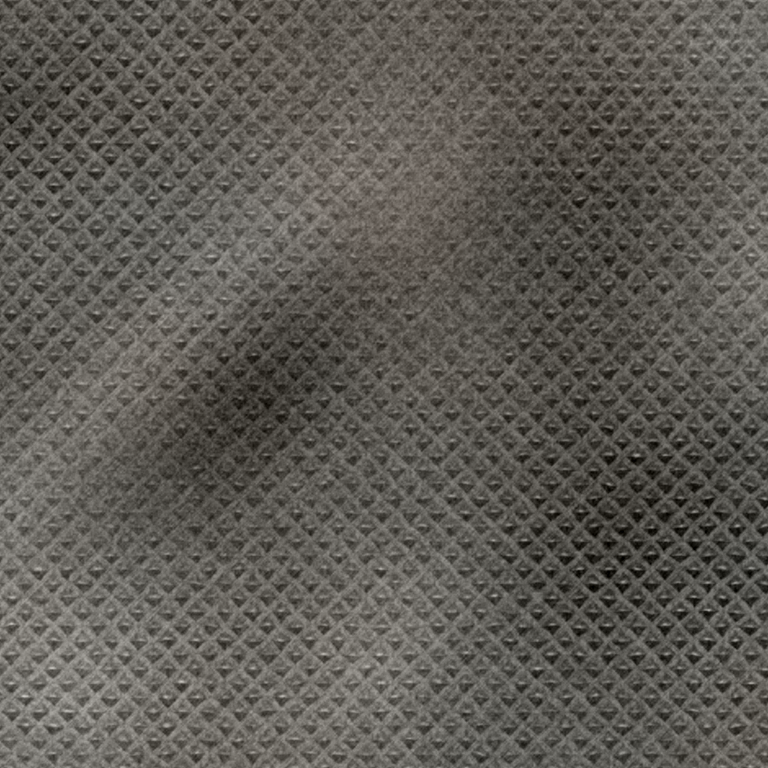
A Shadertoy shader for this texture:

```glsl
// Embossed dark metal sheet: staggered pyramid studs, crossing ridges and cloudy worn light.

float hash(vec2 p) {
    vec3 h = fract(vec3(p.xyx) * 0.1031);
    h += dot(h, h.yzx + 33.33);
    return fract((h.x + h.y) * h.z);
}

float noise(vec2 p) {
    vec2 i = floor(p), f = fract(p);
    f = f * f * (3.0 - 2.0 * f);
    return mix(mix(hash(i), hash(i + vec2(1, 0)), f.x),
               mix(hash(i + vec2(0, 1)), hash(i + vec2(1, 1)), f.x), f.y);
}

float fbm(vec2 p) {
    float sum = 0.0, amp = 0.5;
    for (int i = 0; i < 4; i++) {
        sum += amp * noise(p);
        p = p * 2.03 + 17.0;
        amp *= 0.5;
    }
    return sum;
}

// Soft elliptical patch, its long axis turned by angle.
float patchAt(vec2 p, vec2 centre, vec2 radius, float angle) {
    p -= centre;
    float c = cos(angle), s = sin(angle);
    vec2 e = vec2(c * p.x + s * p.y, c * p.y - s * p.x) / radius;
    return exp(-dot(e, e));
}

// Broad reflections and shadows across the sheet.
float broadLight(vec2 p) {
    float light = 0.365 + 0.09 * (fbm(p * 4.0 + 3.0) - 0.47);
    light += 0.11 * patchAt(p, vec2(0.17, 0.52), vec2(0.34, 0.07), 0.80);
    light += 0.07 * patchAt(p, vec2(0.52, 0.76), vec2(0.17, 0.09), 0.60);
    light += 0.13 * patchAt(p, vec2(0.08, 0.12), vec2(0.20, 0.18), 0.50);
    light += 0.09 * patchAt(p, vec2(0.50, 0.16), vec2(0.22, 0.10), 0.85);
    light += 0.11 * patchAt(p, vec2(1.02, 0.64), vec2(0.14, 0.12), 0.00);
    light += 0.07 * patchAt(p, vec2(0.98, 0.95), vec2(0.20, 0.14), 0.00);
    light -= 0.11 * patchAt(p, vec2(0.33, 0.47), vec2(0.25, 0.09), 0.85);
    light -= 0.08 * patchAt(p, vec2(0.76, 0.72), vec2(0.17, 0.26), 0.00);
    light -= 0.09 * patchAt(p, vec2(0.85, 0.32), vec2(0.25, 0.14), 0.00);
    light -= 0.09 * patchAt(p, vec2(0.00, 0.86), vec2(0.13, 0.10), 0.00);
    return light;
}

void mainImage(out vec4 fragColor, in vec2 fragCoord) {
    vec2 p = fragCoord / iResolution.xy;
    float soft = 0.05 + 20.0 / iResolution.y;

    // Diagonal lattice with 27 staggered studs each way, slightly uneven.
    vec2 c = p - vec2(0.459, 0.629);
    vec2 q = 27.0 * vec2(c.x + c.y, c.x - c.y);
    q += 0.16 * (vec2(noise(p * 60.0), noise(p * 60.0 + 40.0)) - 0.5);
    vec2 cell = floor(q + 0.5);
    vec2 f = q - cell;
    vec2 upright = vec2(f.x + f.y, f.x - f.y);
    float wear = hash(cell + 90.0);

    // Relief fades on rubbed areas and deepens in the lower right and upper left.
    float relief = 0.75 + 0.5 * (fbm(p * 5.0 + 30.0) - 0.45) + 0.3 * (wear - 0.5);
    relief += 0.50 * patchAt(p, vec2(0.86, 0.27), vec2(0.26, 0.20), 0.0);
    relief += 0.30 * patchAt(p, vec2(0.14, 0.88), vec2(0.20, 0.20), 0.0);
    relief += 0.35 * patchAt(p, vec2(0.18, 0.12), vec2(0.24, 0.16), 0.0);
    relief -= 0.55 * patchAt(p, vec2(0.58, 0.72), vec2(0.12, 0.24), 0.0);
    relief -= 0.30 * patchAt(p, vec2(0.20, 0.38), vec2(0.12, 0.12), 0.0);
    relief = max(relief, 0.12);

    // Ridges: one direction takes over in places.
    float risingArea = patchAt(p, vec2(0.16, 0.50), vec2(0.38, 0.14), 0.8);
    float fallingArea = patchAt(p, vec2(0.62, 0.28), vec2(0.36, 0.13), -0.85);
    vec2 edge = smoothstep(vec2(0.36 - soft), vec2(0.36 + soft), abs(f));
    float falling = edge.x * (1.0 - 0.7 * risingArea);
    float rising = edge.y * (1.0 - 0.7 * fallingArea);
    float ridge = max(falling, rising);

    // Pyramid faces: dark lower half, paler upper half, bright tip.
    float stud = (1.0 - edge.x) * (1.0 - edge.y);
    float lower = 1.0 - smoothstep(-soft, soft, upright.y + 0.04);
    float face = -0.045 - 0.115 * lower * (1.0 - 0.5 * abs(upright.x));
    vec2 tip = (upright - vec2(0.0, 0.07)) / vec2(0.26, 0.11);
    float glint = exp(-dot(tip, tip)) * (0.12 + 0.14 * wear);

    float light = broadLight(p);
    light += relief * (0.055 * ridge + stud * face + glint);

    // Horizontal ribbing in the upper right.
    light += 0.035 * cos(6.2832 * (q.x - q.y)) * patchAt(p, vec2(0.82, 0.88), vec2(0.26, 0.20), 0.0);

    // Gritty grain and fine scuffs.
    light += 0.15 * (noise(p * 260.0) - 0.5) + 0.09 * (noise(p * 470.0 + 9.0) - 0.5);
    light += 0.07 * (noise(vec2(p.x + p.y, (p.x - p.y) * 6.0) * 55.0) - 0.5);

    // Warm grey metal, with brownish and greenish stains.
    vec3 color = light + vec3(0.008, 0.0, -0.022);
    float brown = patchAt(p, vec2(0.45, 0.72), vec2(0.30, 0.14), 0.7);
    color += brown * vec3(0.018, 0.0, -0.006);
    color += (fbm(p * 3.0 + 60.0) - 0.47) * vec3(-0.03, 0.01, 0.03);
    fragColor = vec4(clamp(color, 0.0, 1.0), 1.0);
}
```
